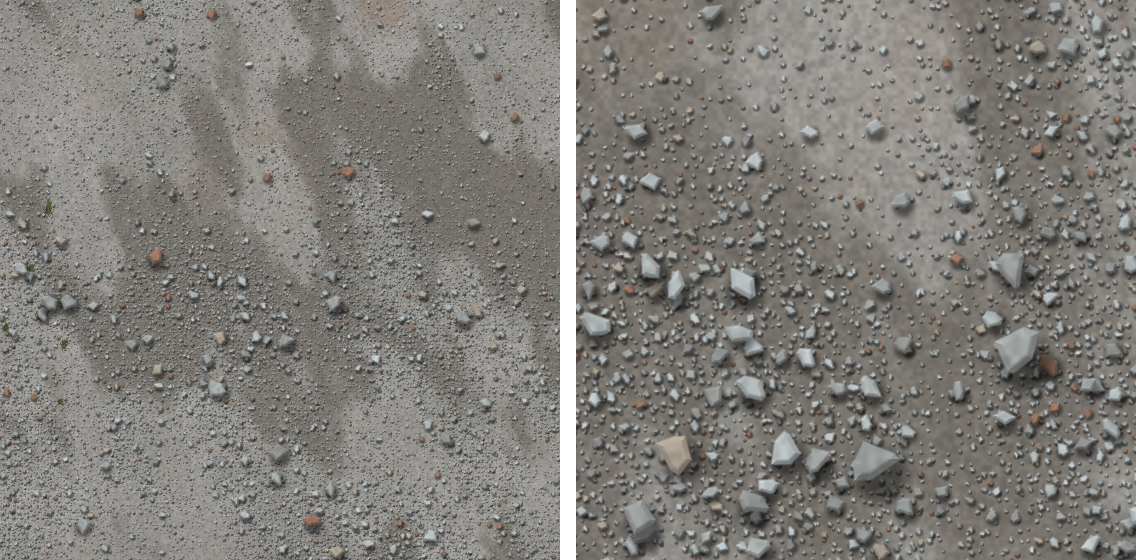
Left: the whole. Right: its middle third, enlarged.
A WebGL 1 fragment shader for this texture:

```glsl
precision highp float;
// A stony slope seen from above: pale sand with damp streaks, strewn with
// angular rubble. Noise shapes the ground; five grids of random convex
// polygons, from grit to boulders, make the faceted, shadowed stones.
uniform vec2 u_resolution;

vec2 hash2(vec2 p) {
  vec3 q = fract(vec3(p.xyx) * vec3(0.1031, 0.1030, 0.0973));
  q += dot(q, q.yzx + 33.33);
  return fract((q.xx + q.yz) * q.zy);
}

float noise(vec2 p) {
  vec2 i = floor(p), f = fract(p);
  f = f * f * (3.0 - 2.0 * f);
  return mix(mix(hash2(i).x, hash2(i + vec2(1, 0)).x, f.x),
             mix(hash2(i + vec2(0, 1)).x, hash2(i + vec2(1, 1)).x, f.x), f.y);
}

float fbm(vec2 p) {
  float sum = 0.0, amp = 0.53;
  for (int i = 0; i < 4; i++) {
    sum += amp * noise(p);
    p = mat2(1.6, 1.2, -1.2, 1.6) * p + 17.3;
    amp *= 0.5;
  }
  return sum;
}

// Coordinates stretched along the downhill, rightward run of the debris
vec2 downhill(vec2 p) {
  return vec2((p.x + 0.35 * p.y) * 10.0, p.y * 4.5);
}

// How thickly rubble covers a place, 0 to 1
float rubble(vec2 p) {
  float left = smoothstep(0.19, 0.05, p.x) * smoothstep(0.78, 0.6, p.y);
  vec2 fan = (p - vec2(0.53, 0.36)) / vec2(0.26, 0.3);
  float zone = 0.34 * left + 0.24 * exp(-dot(fan, fan)) + 0.12 * smoothstep(0.5, 0.0, p.y);
  zone -= 0.1 * smoothstep(0.5, 0.9, p.x) * smoothstep(0.4, 0.8, p.y);
  return smoothstep(0.38, 0.8, fbm(downhill(p) + 5.0) + zone);
}

// One grid of stones; sparse and dense are the chances of a stone per cell
void stones(inout vec3 color, vec2 p, float cells, float sparse, float dense) {
  float blur = 1.0 / u_resolution.y + 0.0003;
  vec2 home = floor(p * cells);
  for (int j = -1; j <= 1; j++) {
    for (int i = -1; i <= 1; i++) {
      vec2 id = home + vec2(i, j) + cells * 3.0;
      vec2 look = hash2(id + 31.7), kind = hash2(id + 71.9);
      vec2 center = (home + vec2(i, j) + 0.15 + 0.7 * hash2(id)) / cells;
      float r = (0.2 + 0.23 * look.x * look.x) / cells;
      vec2 q = p - center;
      if (length(q) > 2.0 * r) continue;
      if (kind.x > mix(sparse, dense, rubble(center))) continue;

      // Convex outline: the furthest of six random edges
      float spin = 6.283 * look.y, d = -1.0;
      vec2 axis = vec2(cos(spin), sin(spin)), face = axis;
      for (int k = 0; k < 6; k++) {
        vec2 h = hash2(id + float(k) * 7.31 + 3.0);
        float a = spin + (float(k) + 0.8 * h.x) * 1.047;
        vec2 n = vec2(cos(a), sin(a));
        float e = dot(n, q) - r * (0.65 + 0.4 * h.y) * (1.0 - 0.4 * abs(dot(n, axis)));
        if (e > d) { d = e; face = n; }
      }

      // Shadow on the lower right, then a flat top with lit side facets
      color *= 1.0 - 0.46 * smoothstep(1.25 * r, 0.45 * r, length(q - vec2(0.22, -0.45) * r));
      vec3 rock = mix(vec3(0.55, 0.56, 0.55), vec3(0.75, 0.785, 0.795), kind.y);
      float tone = hash2(id + 113.3).x;
      rock = mix(rock, vec3(0.68, 0.64, 0.58), step(0.83, tone));
      rock = mix(rock, vec3(0.60, 0.46, 0.38), step(0.955, tone));
      float side = 0.87 + 0.2 * dot(face, vec2(-0.45, 0.89));
      rock *= mix(side, 1.0, smoothstep(0.12, 0.3, -d / r));
      rock *= 0.91 + 0.18 * noise(p * 210.0 + id);
      color = mix(color, rock, smoothstep(blur, -blur, d));
    }
  }
}

// Small dark green tufts near the left edge
void grass(inout vec3 color, vec2 p) {
  for (int i = 0; i < 7; i++) {
    vec2 seed = hash2(vec2(float(i) * 5.7 + 2.0, 9.0));
    vec2 q = p - vec2(0.01 + 0.11 * seed.x, 0.25 + 0.45 * seed.y);
    float blade = noise(vec2(atan(q.x, q.y + 0.012) * 14.0, float(i) * 9.0));
    float reach = (0.007 + 0.008 * seed.y) * (0.4 + blade);
    vec3 green = mix(vec3(0.17, 0.19, 0.11), vec3(0.32, 0.36, 0.21), blade);
    color = mix(color, green, 0.85 * smoothstep(reach, reach * 0.6, length(q * vec2(1.2, 0.8))));
  }
}

void main() {
  vec2 p = gl_FragCoord.xy / u_resolution.y;

  // Sand, with faint rusty stains and damp hollows beside the rubble
  vec3 color = mix(vec3(0.54, 0.53, 0.51), vec3(0.655, 0.645, 0.63), fbm(p * 8.0));
  float rust = smoothstep(0.55, 0.8, fbm(p * 6.0 + 40.0)) * smoothstep(0.4, 0.9, p.y);
  color = mix(color, vec3(0.56, 0.47, 0.41), 0.5 * rust);
  vec2 hollow = (p - vec2(0.53, 0.42)) / vec2(0.36, 0.34);
  float damp = fbm(downhill(p) * 1.1 + 23.0) + 0.16 * exp(-dot(hollow, hollow));
  color = mix(color, vec3(0.43, 0.41, 0.38), 0.8 * smoothstep(0.55, 0.72, damp));
  color *= 0.86 + 0.15 * noise(p * 250.0) + 0.13 * noise(p * 430.0 + 9.0);

  // Rubble from grit to boulders
  stones(color, p, 170.0, 0.32, 0.95);
  stones(color, p, 98.0, 0.16, 0.85);
  stones(color, p, 54.0, 0.07, 0.55);
  grass(color, p);
  stones(color, p, 31.0, 0.03, 0.3);
  stones(color, p, 19.0, 0.008, 0.15);

  gl_FragColor = vec4(color, 1.0);
}
```
